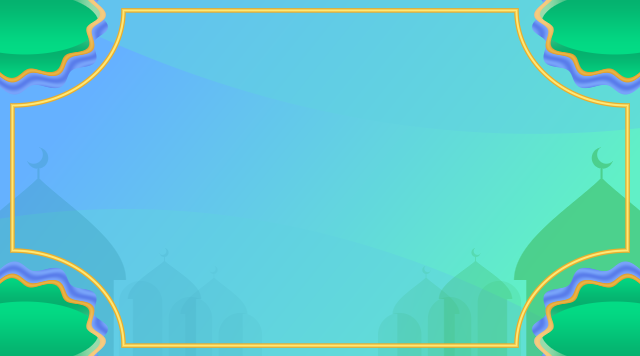
This background is drawn by a Shadertoy shader. Its source:

```glsl
const vec3 SKY_BLUE = vec3(0.395, 0.695, 1.0);
const vec3 SKY_MINT = vec3(0.38, 0.94, 0.78);
const vec3 WAVE_TINT = vec3(0.375, 0.82, 0.88);
const vec3 DOME_BLUE = vec3(0.20, 0.58, 0.68);
const vec3 DOME_GREEN = vec3(0.23, 0.72, 0.36);
const vec3 GOLD = vec3(0.92, 0.68, 0.17);
const vec3 GOLD_LIGHT = vec3(1.0, 0.91, 0.46);
const vec3 ORANGE = vec3(0.88, 0.62, 0.18);
const vec3 CREAM = vec3(0.98, 0.83, 0.58);
const vec3 GREEN_DARK = vec3(0.02, 0.69, 0.43);
const vec3 GREEN_BRIGHT = vec3(0.01, 0.86, 0.52);
const vec3 GREEN_PALE = vec3(0.60, 0.86, 0.67);
const vec3 RIM_DARK = vec3(0.35, 0.49, 0.92);
const vec3 RIM_LIGHT = vec3(0.47, 0.64, 0.98);

const vec2 FRAME_INSET = vec2(0.035, 0.0293);
const vec2 FRAME_NOTCH = vec2(0.312, 0.267);
const float FRAME_HALF_WIDTH = 0.0064;
const vec2 BADGE_RADII = vec2(0.286, 0.223);
const vec2 RIM_SHIFT = vec2(0.006, 0.034);
const float GOLD_BAND = 0.007;

// Tip x, tip y, half width, height
const vec4 DOMES[3] = vec4[3](
    vec4(0.108, 0.502, 0.246, 0.289),
    vec4(0.462, 0.268, 0.103, 0.108),
    vec4(0.601, 0.221, 0.094, 0.103));
const float DOME_OPACITY[3] = float[3](0.34, 0.16, 0.10);

float cover(float d) {
    return clamp(0.5 - d * iResolution.y, 0.0, 1.0);
}

float ellipseDist(vec2 p, vec2 r) {
    float k = length(p / r);
    return k * (k - 1.0) / max(length(p / (r * r)), 1e-4);
}

// Onion dome with a straight body, finial and crescent
float domeDist(vec2 p, vec4 dome) {
    vec2 q = p - dome.xy;
    float w = dome.z, h = -q.y / dome.w;
    float profile = sin(1.5708 * pow(clamp(h, 0.0, 1.0), 1.1));
    float halfWidth = w * (h > 1.0 ? 0.86 : profile);
    float d = max((abs(q.x) - halfWidth) * 0.75, q.y);
    float finial = max(abs(q.x) - 0.012 * w, abs(q.y - 0.04 * w) - 0.08 * w);
    vec2 m = q - vec2(-0.01, 0.22) * w;
    float crescent = max(length(m) - 0.122 * w,
                         0.105 * w - length(m - vec2(-0.045, 0.04) * w));
    return min(d, min(finial, crescent));
}

// Scalloped badge, measured from its canvas corner
float badgeDist(vec2 c) {
    vec2 e = c / BADGE_RADII;
    float a = atan(e.y, e.x);
    float edge = 0.97 + 0.09 * sin(2.0 * a) + 0.055 * cos(14.75 * (a - 0.18));
    return (length(e) - edge) * 0.24;
}

vec3 background(vec2 p, vec2 center) {
    float t = 0.5 + 0.6 * dot(p - center, vec2(1.0, -0.8));
    vec3 col = mix(SKY_BLUE, SKY_MINT, clamp(t, 0.0, 1.0));
    float topWave = 0.624 + 0.183 * pow(abs(p.x - 1.5), 2.0) - p.y;
    float lowWave = p.y - 0.413 + 0.222 * pow(abs(p.x - 0.35), 2.0);
    col = mix(col, WAVE_TINT, 0.55 * cover(topWave));
    return mix(col, WAVE_TINT, 0.5 * cover(lowWave));
}

vec3 addDomes(vec3 col, vec2 p, float width) {
    vec2 m = vec2(min(p.x, width - p.x), p.y);
    vec3 tint = mix(DOME_BLUE, DOME_GREEN, smoothstep(0.3, 0.8, p.x / width));
    float strength = mix(0.85, 1.6, smoothstep(0.4, 0.7, p.x / width));
    for (int i = 0; i < 3; i++) {
        col = mix(col, tint, strength * DOME_OPACITY[i] * cover(domeDist(m, DOMES[i])));
        // Low round roofs in front
        vec2 q = m - vec2(0.395 + 0.14 * float(i), 0.15 - 0.045 * float(i));
        float roof = length(vec2(q.x, max(q.y, 0.0))) - 0.061;
        col = mix(col, tint, strength * 0.09 * cover(roof));
    }
    return col;
}

vec3 addFrame(vec3 col, vec2 c) {
    vec2 q = c - FRAME_INSET;
    float d = max(max(-q.x, -q.y), -ellipseDist(q, FRAME_NOTCH));
    float line = abs(d);
    vec3 metal = mix(GOLD_LIGHT, GOLD, smoothstep(0.15, 0.75, line / FRAME_HALF_WIDTH));
    return mix(col, metal, cover(line - FRAME_HALF_WIDTH));
}

vec3 addBadge(vec3 col, vec2 c) {
    float d = badgeDist(c);
    // Blue rim
    float rim = min(d, badgeDist(c - RIM_SHIFT));
    float band = 0.5 + 0.5 * cos(d * 190.0);
    col = mix(col, mix(RIM_DARK, RIM_LIGHT, band), cover(rim));
    // Gold edge, paler at the side
    float side = smoothstep(0.16, 0.27, c.x) * (1.0 - smoothstep(0.04, 0.16, c.y));
    float ridge = smoothstep(0.0, 1.0, abs(d + GOLD_BAND) / GOLD_BAND);
    vec3 edge = mix(mix(ORANGE, GOLD_LIGHT, 0.3), ORANGE, ridge);
    col = mix(col, mix(edge, CREAM, 0.75 * side), cover(d));
    // Green face with a glossy lens
    vec3 face = mix(GREEN_DARK, GREEN_BRIGHT, smoothstep(0.14, 0.24, c.y));
    face = mix(face, GREEN_PALE, side);
    vec3 lens = mix(GREEN_DARK, GREEN_BRIGHT, smoothstep(-0.02, 0.15, c.y));
    face = mix(face, lens, cover(ellipseDist(c - vec2(0.07, 0.066), vec2(0.207, 0.087))));
    return mix(col, face, cover(d + 2.0 * GOLD_BAND));
}

void mainImage(out vec4 fragColor, in vec2 fragCoord) {
    vec2 p = fragCoord / iResolution.y;
    vec2 center = 0.5 * iResolution.xy / iResolution.y;
    vec2 corner = center - abs(p - center);
    vec3 col = background(p, center);
    col = addDomes(col, p, 2.0 * center.x);
    col = addFrame(col, corner);
    col = addBadge(col, corner);
    fragColor = vec4(col, 1.0);
}
```
